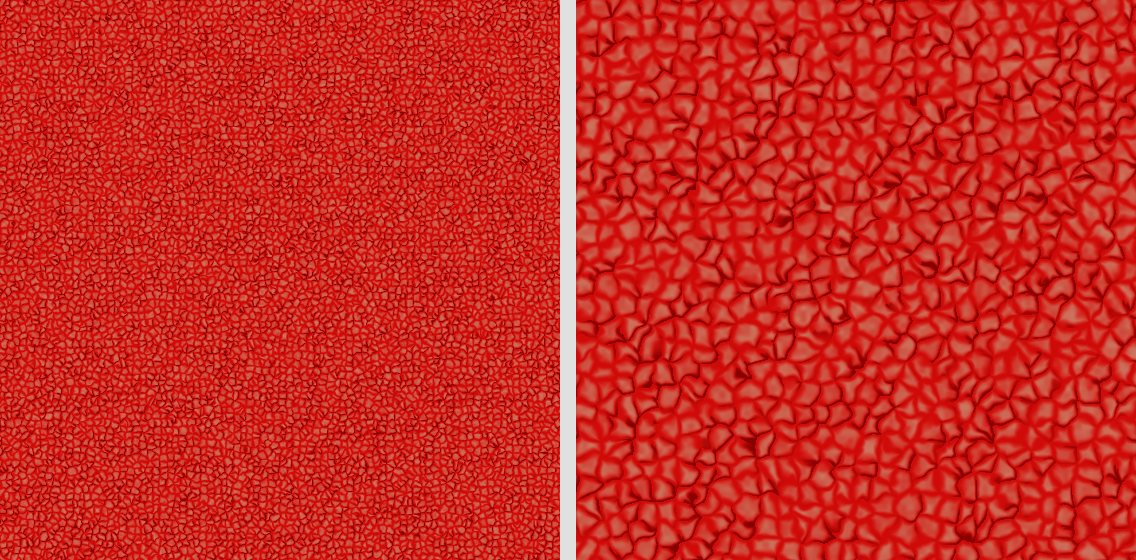
Left: the whole. Right: its middle third, enlarged.
This texture is drawn by a Shadertoy shader. Its source:

```glsl
#define CELLS 84.0
#define JITTER 0.84
#define WARP 0.22
#define GRAIN 0.24
#define GAP_START 0.03
#define GAP_END 0.36
#define SHADOW_WIDTH 0.19
#define SHADOW_DIR vec2(0.80, -0.60)
#define GAP_RED vec3(0.81, 0.04, 0.03)
#define TOP_PINK vec3(0.80, 0.36, 0.29)
#define SHADOW_RED vec3(0.52, 0.0, 0.0)

vec2 hash22(vec2 p) {
    vec3 q = fract(p.xyx * vec3(0.1031, 0.1030, 0.0973));
    q += dot(q, q.yzx + 33.33);
    return fract((q.xx + q.yz) * q.zy);
}

vec2 noise2(vec2 p) {
    vec2 i = floor(p), f = fract(p);
    f = f * f * (3.0 - 2.0 * f);
    return mix(mix(hash22(i), hash22(i + vec2(1, 0)), f.x),
               mix(hash22(i + vec2(0, 1)), hash22(i + vec2(1, 1)), f.x), f.y);
}

vec2 seedPoint(vec2 cell) {
    return cell + 0.5 + JITTER * (hash22(cell) - 0.5);
}

// Returns the distance to the cell border; outputs the cell and its seed offset
float pebble(vec2 p, out vec2 cell, out vec2 toSeed) {
    vec2 base = floor(p);
    float nearest = 1e3;
    for (int y = -1; y <= 1; y++)
    for (int x = -1; x <= 1; x++) {
        vec2 c = base + vec2(x, y);
        vec2 r = seedPoint(c) - p;
        float d = dot(r, r);
        if (d < nearest) { nearest = d; cell = c; toSeed = r; }
    }
    float border = 1e3;
    for (int y = -2; y <= 2; y++)
    for (int x = -2; x <= 2; x++) {
        vec2 c = cell + vec2(x, y);
        vec2 r = seedPoint(c) - p;
        vec2 span = r - toSeed;
        if (dot(span, span) > 1e-4)
            border = min(border, dot(0.5 * (r + toSeed), normalize(span)));
    }
    return border;
}

void mainImage(out vec4 fragColor, in vec2 fragCoord) {
    vec2 p = fragCoord / min(iResolution.x, iResolution.y) * CELLS;
    vec2 fine = noise2(p * 3.2 + 71.0) - 0.5;
    vec2 cell, toSeed;
    float border = pebble(p + WARP * (noise2(p * 1.7) - 0.5) * 2.0, cell, toSeed);
    vec2 cellRandom = hash22(cell + 157.0);

    // Raised pebble tops with uneven tone and fine grain
    float height = smoothstep(GAP_START, GAP_END, border + 0.08 * fine.x);
    float tone = mix(0.78, 1.12, cellRandom.x) + GRAIN * 2.0 * fine.y;
    vec3 color = mix(GAP_RED, TOP_PINK, height * tone);
    color.r += 0.08 * height * (1.0 - height);

    // Broken shadows in the gaps on the side away from the light
    float facing = dot(-toSeed / max(length(toSeed), 1e-3), SHADOW_DIR);
    float depth = 1.0 - smoothstep(0.04, SHADOW_WIDTH, border);
    float patchy = noise2(p * 0.8 + 23.0).x + 0.5 * cellRandom.y;
    float shadow = depth * smoothstep(-0.2, 0.5, facing) * smoothstep(0.45, 1.0, patchy);
    color = mix(color, SHADOW_RED, shadow);

    fragColor = vec4(clamp(color, 0.0, 1.0), 1.0);
}
```
